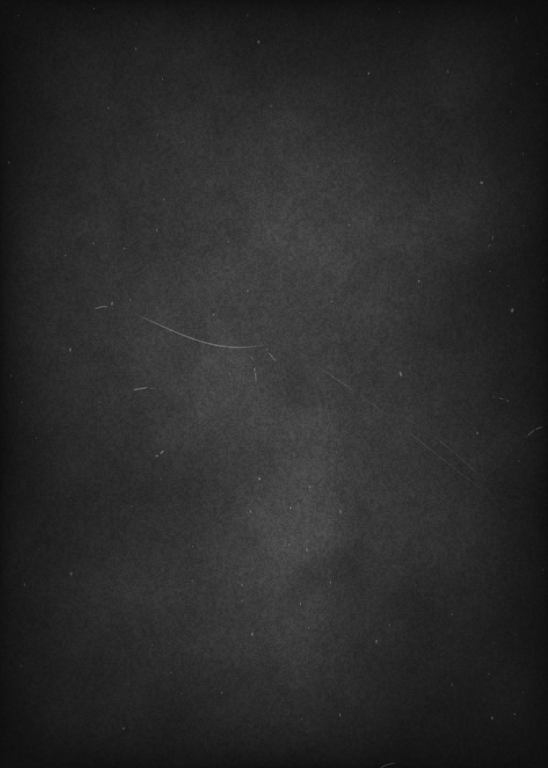
A Shadertoy shader for this texture:

```glsl
// Worn charcoal board: a dark vignette over cloudy, finely grained grey,
// with pale smudges, scattered dust specks, hairline scratches and short
// broken fibres. Lengths are in units of the canvas height.

const float EDGE_GREY = 0.062;
const float CENTRE_GAIN = 0.175;
const float VIGNETTE_POWER = 0.68;
const float CLOUD_CONTRAST = 0.30;
const float SMUDGE_GAIN = 0.028;
const float GRAIN_CONTRAST = 0.34;
const float SCRATCH_WIDTH = 0.0007;
const float DUST_CELLS = 26.0;
const float DUST_SHARE = 0.22;
const int FIBRE_COUNT = 11;

float hash(vec2 p) {
    vec3 q = fract(vec3(p.xyx) * 0.1031);
    q += dot(q, q.yzx + 33.33);
    return fract((q.x + q.y) * q.z);
}

vec2 hash2(vec2 p) {
    return vec2(hash(p + 17.3), hash(p + 71.9));
}

float noise(vec2 p) {
    vec2 cell = floor(p), f = fract(p);
    f = f * f * (3.0 - 2.0 * f);
    float low = mix(hash(cell), hash(cell + vec2(1, 0)), f.x);
    float high = mix(hash(cell + vec2(0, 1)), hash(cell + vec2(1, 1)), f.x);
    return mix(low, high, f.y);
}

float fbm(vec2 p) {
    float sum = 0.0, weight = 0.5;
    for (int i = 0; i < 6; i++) {
        sum += weight * noise(p);
        p = mat2(1.6, 1.2, -1.2, 1.6) * p + 7.7;
        weight *= 0.53;
    }
    return sum;
}

// Antialiased stroke at distance d from its centre line.
float stroke(float d, float width, float pixel) {
    return 1.0 - smoothstep(width - 0.5 * pixel, width + pixel, abs(d));
}

// Fades in and out along s in 0..1.
float taper(float s, float fade) {
    return smoothstep(0.0, fade, s) * (1.0 - smoothstep(1.0 - fade, 1.0, s));
}

float dust(vec2 p, float pixel) {
    vec2 g = p * DUST_CELLS, cell = floor(g);
    vec2 d = (fract(g) - 0.15 - 0.7 * hash2(cell)) / DUST_CELLS;
    d.x += 0.4 * d.y * (hash(cell + 5.1) - 0.5);
    d.y *= mix(0.45, 1.0, hash(cell + 9.4));
    float size = mix(0.0003, 0.0016, pow(hash(cell + 3.7), 4.0));
    float present = step(hash(cell + 41.0), DUST_SHARE);
    return present * stroke(length(d), size, pixel) * mix(0.25, 1.0, hash(cell + 8.8));
}

// Short bent hairs, broken up along their length.
float fibres(vec2 p, float aspect, float pixel) {
    float sum = 0.0;
    for (int i = 0; i < FIBRE_COUNT; i++) {
        vec2 id = vec2(float(i) * 3.1 + 2.0, 12.0);
        vec2 d = p - hash2(id) * vec2(aspect, 1.0);
        float angle = 6.2832 * hash(id + 4.0);
        float reach = mix(0.006, 0.022, hash(id + 6.0));
        d = mat2(cos(angle), -sin(angle), sin(angle), cos(angle)) * d;
        float s = d.x / reach;
        float bend = reach * 0.5 * (hash(id + 8.0) - 0.3) * s * s;
        float broken = smoothstep(0.3, 0.6, noise(p * 260.0 + id));
        sum += stroke(d.y - bend, SCRATCH_WIDTH, pixel) * taper(0.5 + 0.5 * s, 0.2)
             * broken * mix(0.3, 0.9, hash(id + 10.0));
    }
    return sum;
}

float scratches(vec2 p, float pixel) {
    // One long wavy hairline.
    float s = (p.x - 0.154) / 0.212;
    float t = clamp(s, 0.0, 1.0);
    float wave = 0.599 - 0.044 * t - 0.022 * sin(3.1416 * pow(t, 1.3));
    float sum = 0.85 * stroke(p.y - wave, SCRATCH_WIDTH, pixel) * taper(s, 0.35)
              * mix(0.6, 1.0, noise(p * 60.0));
    // Two faint, nearly straight diagonals.
    for (int i = 0; i < 2; i++) {
        float k = float(i);
        float u = (p.x - 0.39 - 0.13 * k) / (0.26 - 0.13 * k);
        float line = 0.538 - 0.72 * (p.x - 0.39) + 0.016 * k + 0.004 * sin(u * 5.0);
        sum += 0.32 * stroke((p.y - line) * 0.81, SCRATCH_WIDTH * 0.6, pixel)
             * taper(u, 0.2) * smoothstep(0.2, 0.6, noise(p * 45.0 + k));
    }
    return sum;
}

void mainImage(out vec4 fragColor, in vec2 fragCoord) {
    vec2 uv = fragCoord / iResolution.xy;
    vec2 p = fragCoord / iResolution.y;
    float aspect = iResolution.x / iResolution.y, pixel = 1.0 / iResolution.y;

    // Vignette with a ragged, cloudy edge.
    float cloud = fbm(p * 5.0 + 3.0) - 0.5;
    vec2 falloff = 4.0 * uv * (1.0 - uv);
    float light = clamp(falloff.x * falloff.y * (1.0 + 0.7 * cloud), 0.0, 1.0);
    float grey = EDGE_GREY + CENTRE_GAIN * pow(light, VIGNETTE_POWER);

    // Mottling and soft pale smudges.
    float mottle = fbm(p * vec2(15.0, 12.0) + 31.0) - 0.5;
    grey *= 1.0 + CLOUD_CONTRAST * (cloud + 0.6 * mottle);
    float smudge = smoothstep(0.56, 0.8, fbm(p * vec2(10.0, 7.0) + cloud + 53.0));
    grey += SMUDGE_GAIN * smudge * sqrt(light);

    // Fine paper grain.
    float grain = 0.65 * noise(p * 470.0) + 0.35 * noise(p * vec2(240.0, 190.0)) - 0.5;
    grey *= 1.0 + GRAIN_CONTRAST * grain;

    float marks = 0.3 * dust(p, pixel) + 0.3 * fibres(p, aspect, pixel)
                + 0.22 * scratches(p, pixel);
    grey += marks * mix(0.5, 1.0, light);
    fragColor = vec4(vec3(clamp(grey, 0.0, 1.0)), 1.0);
}
```
